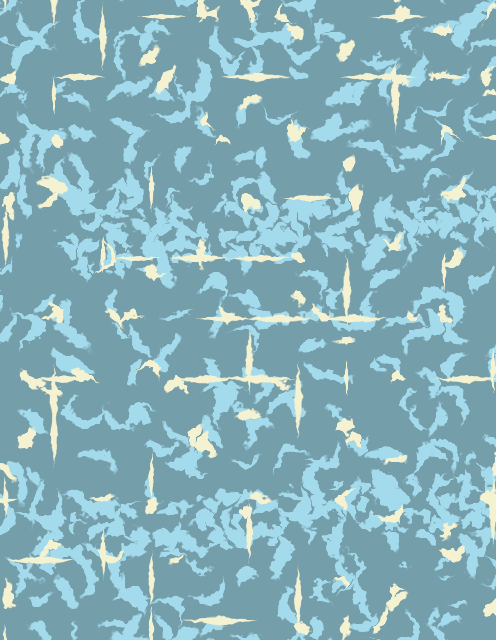
Write a Shadertoy shader that draws this texture.

```glsl
// Draws ragged pale-blue crescents and cream grid flecks on a slate-blue ground.

const vec3 SLATE = vec3(0.46, 0.62, 0.67);
const vec3 PALE_BLUE = vec3(0.64, 0.86, 0.93);
const vec3 CREAM = vec3(0.96, 0.95, 0.82);
const float TAU = 6.2831853;

vec3 hash3(vec2 p) {
    vec3 q = fract(p.xyx * vec3(0.1031, 0.1030, 0.0973));
    q += dot(q, q.yxz + 33.33);
    return fract((q.xxy + q.yzz) * q.zyx);
}

vec2 valueNoise(vec2 p) {
    vec2 id = floor(p), f = fract(p);
    f = f * f * (3.0 - 2.0 * f);
    vec2 low = mix(hash3(id).xy, hash3(id + vec2(1, 0)).xy, f.x);
    vec2 high = mix(hash3(id + vec2(0, 1)).xy, hash3(id + 1.0).xy, f.x);
    return mix(low, high, f.y) - 0.5;
}

// Layered sines bend the large shapes
vec2 swell(vec2 p) {
    return sin(p.yx * vec2(61.0, 53.0) + 2.0 * sin(p * vec2(37.0, 43.0)))
         + 0.6 * sin(p.yx * 117.0 + 3.0 * sin(p * 47.0));
}

vec2 rotate(vec2 p, float angle) {
    float c = cos(angle), s = sin(angle);
    return vec2(c * p.x - s * p.y, s * p.x + c * p.y);
}

// Distance to bent strokes, at most one per cell
float crescents(vec2 p, vec2 cell, vec2 jitter, vec2 halfSize, float presence, float seed) {
    float d = 1.0;
    for (int j = -1; j <= 1; j++)
    for (int i = -1; i <= 1; i++) {
        vec2 id = floor(p / cell) + vec2(i, j);
        vec3 place = hash3(id + seed);
        vec3 form = hash3(id + seed + 71.7);
        if (place.z > presence) continue;
        vec2 centre = (id + 0.5 + (place.xy - 0.5) * jitter) * cell;
        vec2 q = rotate(p - centre, form.x * TAU);
        vec2 size = halfSize * mix(vec2(0.6), vec2(1.35), form.yz);
        float bend = 2.0 * (place.z / presence - 0.5);
        q.y += bend * q.x * q.x / size.x;
        d = min(d, (length(q / size) - 1.0) * size.y);
    }
    return d;
}

// Distance to slender diamonds lying along the x axis
float spikes(vec2 p, vec2 cell, vec2 halfSize, float presence, float seed) {
    float d = 1.0;
    for (int j = -1; j <= 1; j++)
    for (int i = -1; i <= 1; i++) {
        vec2 id = floor(p / cell) + vec2(i, j);
        vec3 h = hash3(id + seed);
        if (h.z > presence) continue;
        vec2 centre = (id + 0.5 + vec2(h.x - 0.5, 0.0)) * cell;
        vec2 q = abs(p - centre) / (halfSize * mix(0.65, 1.25, h.y));
        d = min(d, (q.x + q.y - 1.0) * halfSize.y);
    }
    return d;
}

// Zero inside a sloping band, rising to one outside
float outsideBand(vec2 p, float base, float slope, float start) {
    float away = abs(p.y - base - slope * p.x);
    return max(smoothstep(0.035, 0.07, away), 1.0 - smoothstep(start - 0.03, start + 0.03, p.x));
}

float coverage(float d, float pixel) {
    return smoothstep(-0.7 * pixel, 0.7 * pixel, -d);
}

void mainImage(out vec4 fragColor, in vec2 fragCoord) {
    vec2 p = fragCoord / iResolution.y;
    float pixel = 1.0 / iResolution.y;

    // Frayed outlines
    vec2 fray = 0.008 * valueNoise(p * 105.0) + 0.005 * valueNoise(p * 240.0 + 9.0);
    vec2 ragged = p + fray + 0.003 * swell(p);

    // Loose strokes, thinned in broad patches
    float patches = 0.0012 * (sin(p.x * 17.0 + 3.0 * sin(p.y * 11.0)) + sin(p.y * 23.0 + p.x * 9.0));
    float loose = crescents(ragged, vec2(0.05), vec2(1.0), vec2(0.026, 0.0078), 0.82, 3.0) + patches;

    // Dense small strokes in two rising bands
    float outside = min(outsideBand(ragged, 0.614, 0.07, 0.09), outsideBand(ragged, 0.148, 0.105, 0.04));
    float dense = crescents(ragged, vec2(0.026), vec2(1.0), vec2(0.015, 0.008), 0.96, 41.0)
                + 0.016 * outside;

    // Cream flecks strung along a hidden grid
    vec2 grid = vec2(0.0762, 0.0944);
    vec2 origin = vec2(0.0465, -0.0172);
    vec2 fleckPos = ragged - origin;
    vec2 fleckSize = vec2(0.017, 0.0075);
    float flecks = min(crescents(fleckPos, grid, vec2(1.0, 0.12), fleckSize, 0.42, 87.0),
                       crescents(fleckPos, grid, vec2(0.12, 1.0), fleckSize, 0.42, 123.0));

    // Straight tapered spikes on the grid lines
    vec2 spikePos = p + 0.4 * fray - origin;
    vec2 spikeSize = vec2(0.045, 0.0055);
    float spiked = min(spikes(spikePos, grid, spikeSize, 0.18, 151.0),
                       spikes(spikePos.yx, grid.yx, spikeSize, 0.18, 197.0));

    vec3 colour = mix(SLATE, PALE_BLUE, coverage(min(loose, dense), pixel));
    colour = mix(colour, CREAM, coverage(min(flecks, spiked), pixel));
    fragColor = vec4(colour, 1.0);
}
```
